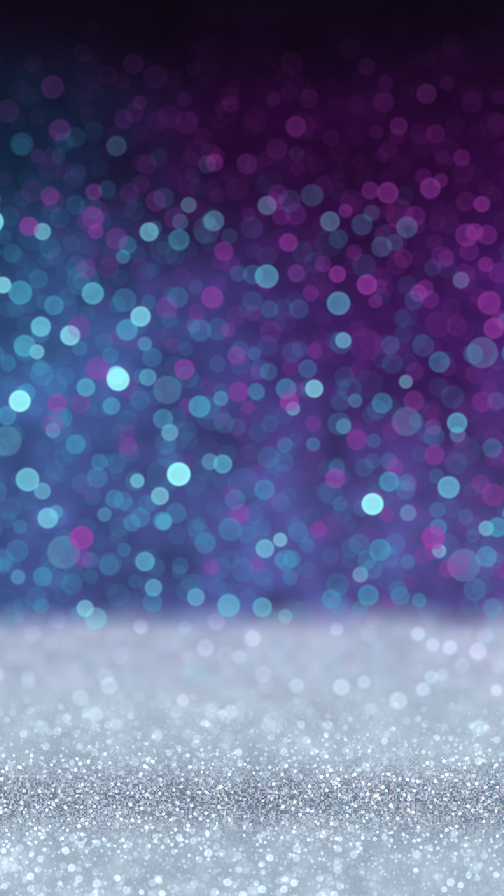
Reproduce this background procedurally as a Shadertoy shader.

```glsl
vec3 hash3(vec2 c) {
    vec3 q = fract(vec3(c.xyx) * vec3(0.1031, 0.1030, 0.0973));
    q += dot(q, q.yxz + 33.33);
    return fract((q.xxy + q.yzz) * q.zyx);
}

float noise(vec2 p) {
    vec2 i = floor(p), f = fract(p);
    f = f * f * (3.0 - 2.0 * f);
    return mix(mix(hash3(i).x, hash3(i + vec2(1, 0)).x, f.x),
               mix(hash3(i + vec2(0, 1)).x, hash3(i + vec2(1, 1)).x, f.x), f.y);
}

// Falls from 1 to 0 as x goes from a to b.
float fall(float a, float b, float x) { return 1.0 - smoothstep(a, b, x); }

// Flat lens disc with a slightly brighter rim.
float lensDisc(float d, float r, float soft) {
    return fall(r - soft, r + soft, d) * (0.85 + 0.15 * smoothstep(0.4 * r, r, d));
}

// Dark top, teal left, violet right, blue toward the horizon.
vec3 backdrop(vec2 uv) {
    vec3 top = vec3(0.06, 0.03, 0.09);
    vec3 high = mix(vec3(0.08, 0.15, 0.26), vec3(0.17, 0.04, 0.22), smoothstep(0.0, 0.5, uv.x));
    vec3 middle = mix(vec3(0.24, 0.37, 0.60), vec3(0.25, 0.11, 0.38), smoothstep(0.0, 0.85, uv.x));
    vec3 low = mix(vec3(0.29, 0.37, 0.64), vec3(0.31, 0.27, 0.53), uv.x);
    vec3 col = mix(low, middle, smoothstep(0.40, 0.63, uv.y));
    col = mix(col, high, smoothstep(0.60, 0.85, uv.y));
    return mix(col, top, smoothstep(0.84, 1.0, uv.y));
}

// One layer of scattered lights above the horizon.
vec3 addBokeh(vec3 col, vec2 p, float height, float cell, float strength, float seed) {
    vec2 base = floor(p / cell);
    for (int j = -1; j <= 1; j++)
    for (int i = -1; i <= 1; i++) {
        vec2 id = base + vec2(i, j);
        vec3 place = hash3(id + seed), look = hash3(id + seed + 71.0);
        vec2 centre = (id + 0.05 + 0.9 * place.xy) * cell;
        vec2 at = centre / vec2(1.0, height);
        float radius = cell * mix(0.27, 0.35, place.z);

        float pinkChance = 0.08 + 0.72 * smoothstep(0.55, 1.3, 0.6 * at.x + at.y);
        float pink = step(look.y, pinkChance);
        float reach = mix(fall(0.70, 0.95, at.y + 0.12 * at.x), 0.75 * fall(0.72, 1.0, at.y), pink);
        reach *= mix(0.1, 1.0, smoothstep(0.29, 0.34, at.y)) * smoothstep(0.16, 0.27, at.y);

        vec3 tint = mix(vec3(0.28, 0.72, 0.83), vec3(0.68, 0.25, 0.69), pink);
        float hot = smoothstep(0.80, 1.0, look.x) * (1.0 - pink);
        tint = mix(tint, vec3(0.62, 0.97, 0.98), 0.9 * hot);
        float alpha = strength * reach * (0.12 + 0.88 * pow(look.x, 4.0));
        float d = length(p - centre);
        col = mix(col, tint, alpha * lensDisc(d, radius, 0.003));
        col += tint * 0.07 * hot * alpha * exp(-d * d / (radius * radius * 1.2));
    }
    return col;
}

// Pale grains whose light and dark parts balance around the base.
vec3 glitter(vec2 p, float cell, float seed) {
    vec2 base = floor(p / cell);
    vec3 sum = vec3(-0.08);
    for (int j = -1; j <= 1; j++)
    for (int i = -1; i <= 1; i++) {
        vec2 id = base + vec2(i, j);
        vec3 place = hash3(id + seed), look = hash3(id + seed + 37.0);
        float d = length(p - (id + place.xy) * cell);
        vec3 tint = mix(vec3(0.75, 1.0, 1.0), vec3(1.0, 0.86, 0.97), look.y);
        sum += tint * pow(look.x, 4.0) * lensDisc(d, cell * mix(0.28, 0.48, place.z), cell * 0.14);
    }
    return sum;
}

vec3 silverGround(vec2 uv, vec2 p) {
    vec3 col = mix(vec3(0.71, 0.78, 0.85), vec3(0.69, 0.73, 0.84), smoothstep(0.18, 0.30, uv.y));
    float defocus = uv.y - 0.108;
    float focus = exp(-defocus * defocus / 0.0011);
    col -= vec3(0.10, 0.12, 0.12) * focus;
    col += 0.06 * (noise(p * 14.0) - 0.5) + 0.06 * (noise(p * 40.0) - 0.5);

    // Grains grow away from the sharp band.
    float blur = smoothstep(0.02, 0.09, abs(defocus));
    float nearHorizon = fall(0.13, 0.25, uv.y);
    col += glitter(p, 0.008, 11.0) * mix(0.50, 0.15, blur) * nearHorizon;
    col += glitter(p, 0.017, 23.0) * 0.30 * (1.0 - focus) * nearHorizon;
    col += glitter(p, 0.036, 47.0) * 0.15 * blur;
    vec3 grain = hash3(floor(p * 288.0)) - 0.5;
    col += mix(grain.xxx, grain, 0.2) * (0.04 + 0.34 * focus) * nearHorizon;
    return col;
}

void mainImage(out vec4 fragColor, in vec2 fragCoord) {
    vec2 uv = fragCoord / iResolution.xy;
    vec2 p = fragCoord / iResolution.x;
    float height = iResolution.y / iResolution.x;

    // Cloudy backdrop meets the ground in a soft horizon.
    vec3 col = backdrop(uv) * (0.78 + 0.34 * noise(p * 9.0 + 5.0));
    col *= 0.90 + 0.20 * noise(p * 24.0 + 31.0);
    float horizon = 0.315 + 0.012 * (noise(p * 12.0) - 0.5);
    col = mix(silverGround(uv, p), col, smoothstep(horizon - 0.028, horizon + 0.022, uv.y));

    // Faint wide lights first, then smaller and brighter ones.
    col = addBokeh(col, p, height, 0.095, 0.25, 3.0);
    col = addBokeh(col, p, height, 0.050, 0.60, 19.0);
    col = addBokeh(col, p, height, 0.060, 0.75, 53.0);
    col = addBokeh(col, p, height, 0.068, 1.00, 97.0);
    fragColor = vec4(clamp(col, 0.0, 1.0), 1.0);
}
```
